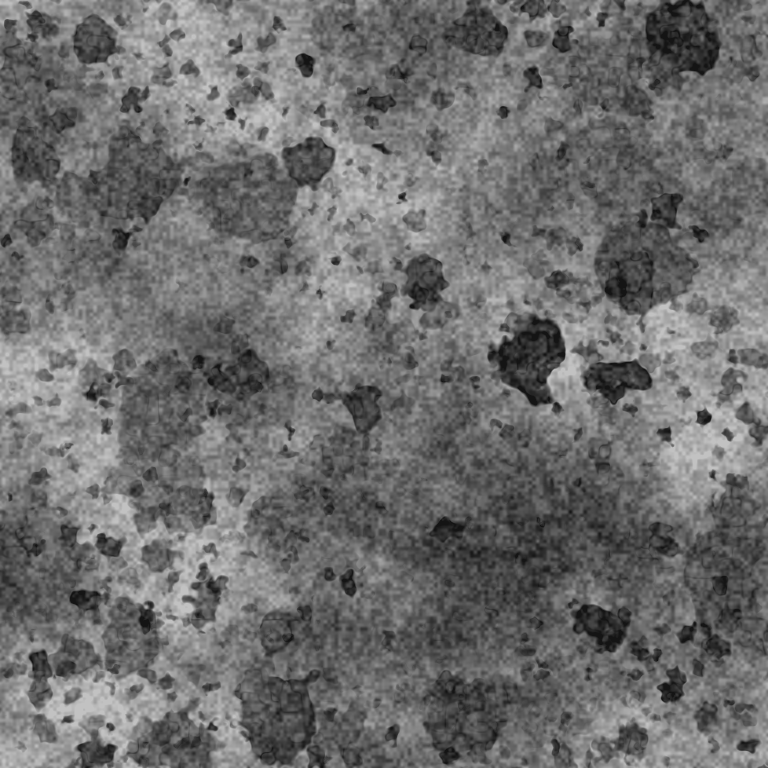
Write a WebGL 2 fragment shader that draws this texture.

```glsl
#version 300 es
precision highp float;

uniform vec2 u_resolution;
out vec4 fragColor;

// Tones
const float GROUND_TONE = 0.535;
const float CLOUD_CONTRAST = 0.92;
const float PALE_BLOB = 0.37;
const float DARK_BLOB = 0.15;
const float RIM_DEPTH = 0.20;
const float CRACK_DEPTH = 0.13;
const float GRAIN_CONTRAST = 0.20;

// Sizes, in canvas units or cells per canvas
const float CLOUD_SCALE = 4.0;
const float CLUSTER_SCALE = 5.0;
const float CRACK_SCALE = 75.0;
const float RAGGED_SCALE = 105.0;
const float RAGGED_REACH = 0.011;
const float GRAIN_SCALE = 210.0;
const float EDGE_WIDTH = 0.0035;

// Integer hash giving three values in 0..1
vec3 hash3(ivec2 cell, int seed) {
    uvec3 v = uvec3(ivec3(cell, seed)) * 1664525u + 1013904223u;
    v.x += v.y * v.z;
    v.y += v.z * v.x;
    v.z += v.x * v.y;
    v ^= v >> 16u;
    v.x += v.y * v.z;
    v.y += v.z * v.x;
    v.z += v.x * v.y;
    return vec3(v >> 8u) / 16777216.0;
}

// Two independent channels of smooth value noise
vec2 noise2(vec2 p, int seed) {
    ivec2 cell = ivec2(floor(p));
    vec2 f = fract(p);
    f = f * f * (3.0 - 2.0 * f);
    vec2 low = mix(hash3(cell, seed).xy, hash3(cell + ivec2(1, 0), seed).xy, f.x);
    vec2 high = mix(hash3(cell + ivec2(0, 1), seed).xy, hash3(cell + ivec2(1, 1), seed).xy, f.x);
    return mix(low, high, f.y);
}

float clouds(vec2 p) {
    float sum = 0.0, total = 0.0, weight = 1.0;
    for (int octave = 0; octave < 5; octave++) {
        sum += weight * noise2(p, octave).x;
        total += weight;
        weight *= 0.64;
        p = mat2(0.8, 0.6, -0.6, 0.8) * p * 2.03;
    }
    return sum / total;
}

// Paints one size class of ragged, lumpy blobs over the given shade
float paintBlobs(float shade, vec2 p, float cells, float density, int seed) {
    vec2 lumps = noise2(p * cells * 4.5, seed + 1) - 0.5;
    vec2 ragged = noise2(p * RAGGED_SCALE, seed + 2) - 0.5;
    vec2 q = p * cells + lumps * 0.24 + ragged * RAGGED_REACH * cells;
    float crack = 1.0 - smoothstep(0.0, 0.16, abs(noise2(p * CRACK_SCALE, seed + 3).x - 0.5));
    float speckle = noise2(p * RAGGED_SCALE * 1.3, seed + 4).x;
    ivec2 home = ivec2(floor(q));
    float edge = EDGE_WIDTH * cells;

    for (int y = -1; y <= 1; y++) {
        for (int x = -1; x <= 1; x++) {
            ivec2 cell = home + ivec2(x, y);
            vec3 place = hash3(cell, seed + 5);
            vec3 look = hash3(cell, seed + 6);
            vec2 centre = vec2(cell) + 0.15 + 0.7 * place.xy;
            float cluster = noise2(centre / cells * CLUSTER_SCALE, 60).x;
            if (look.x > density * (0.3 + 1.4 * cluster)) continue;

            float radius = mix(0.17, 0.42, place.z);
            float stretch = mix(0.82, 1.2, look.z);
            float dist = length((q - centre) * vec2(stretch, 1.0 / stretch));
            float cover = 1.0 - smoothstep(radius - edge, radius + edge, dist);
            float darkness = look.y * look.y * look.y;
            float rim = smoothstep(0.6, 1.0, dist / radius) * speckle;
            float tone = mix(PALE_BLOB, DARK_BLOB, darkness);
            tone -= RIM_DEPTH * rim * (0.3 + 0.7 * darkness);
            tone -= CRACK_DEPTH * crack * (0.35 + 0.5 * look.z);
            float opacity = mix(0.5, 0.95, max(darkness, look.z));
            shade = mix(shade, tone, cover * opacity);
        }
    }
    return shade;
}

void main() {
    vec2 p = gl_FragCoord.xy / min(u_resolution.x, u_resolution.y);

    // Mottled ground
    float shade = GROUND_TONE + CLOUD_CONTRAST * (clouds(p * CLOUD_SCALE) - 0.5);

    // Blobs from broad to tiny
    shade = paintBlobs(shade, p, 7.0, 0.46, 10);
    shade = paintBlobs(shade, p, 13.0, 0.42, 20);
    shade = paintBlobs(shade, p, 27.0, 0.40, 30);
    shade = paintBlobs(shade, p, 52.0, 0.24, 40);

    // Fine grain at two sizes
    float grain = noise2(p * GRAIN_SCALE, 70).x + 0.7 * noise2(p * GRAIN_SCALE * 0.5, 71).y - 0.85;
    shade += GRAIN_CONTRAST * grain;

    fragColor = vec4(vec3(clamp(shade, 0.08, 0.76)), 1.0);
}
```
